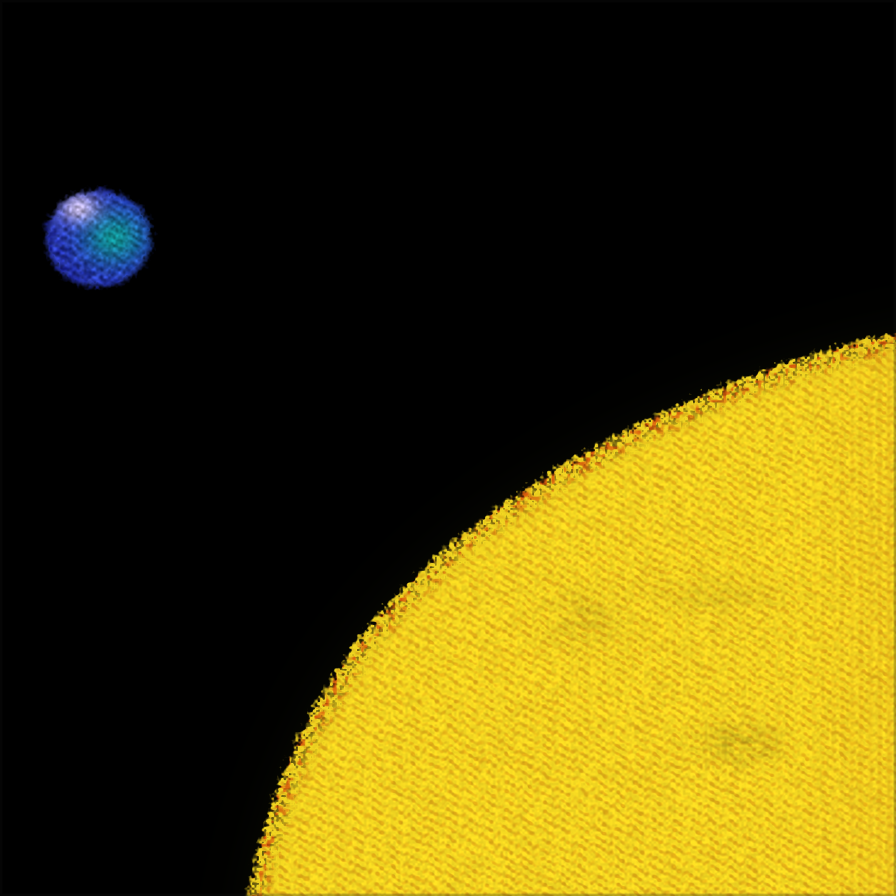
A WebGL 1 fragment shader for this background:

```glsl
precision highp float;
// A huge yellow sun fills the lower right of black space, with a small blue
// planet at the upper left. Both are distance functions with noise-frayed rims,
// covered by a fine woven grain made of crossed waves and value noise.

uniform vec2 u_resolution;

#define SUN_CENTER vec2(1.108, -0.227)
#define SUN_RADIUS 0.862
#define SUN_WOBBLE 0.012
#define SUN_FRAY 0.013
#define PLANET_CENTER vec2(0.110, 0.734)
#define PLANET_RADII vec2(0.0605, 0.0555)
#define PLANET_FRAY 0.010
#define WEAVE_CELLS 96.0
#define GRAIN_SCALE 230.0
#define SUN_YELLOW vec3(0.96, 0.85, 0.13)
#define SUN_ORANGE vec3(0.85, 0.62, 0.08)

const float TAU = 6.2831853;

float hash(vec2 p) {
  vec3 q = fract(p.xyx * 0.1031);
  q += dot(q, q.yzx + 33.33);
  return fract((q.x + q.y) * q.z);
}

float noise(vec2 p) {
  vec2 cell = floor(p);
  vec2 f = fract(p);
  f = f * f * (3.0 - 2.0 * f);
  return mix(mix(hash(cell), hash(cell + vec2(1.0, 0.0)), f.x),
             mix(hash(cell + vec2(0.0, 1.0)), hash(cell + 1.0), f.x), f.y);
}

// Crossed diagonal waves, 0 to 1, gently bent by noise
float weave(vec2 p) {
  vec2 bend = vec2(noise(p * 40.0), noise(p * 40.0 + 71.0)) - 0.5;
  vec2 w = (p * WEAVE_CELLS + bend * 0.5) * TAU;
  return 0.5 + 0.25 * (sin(w.x) * sin(w.y) + sin(w.x * 0.5 + w.y));
}

// Signed distance to the slightly uneven sun rim, negative inside
float sunDistance(vec2 p) {
  vec2 d = p - SUN_CENTER;
  float angle = atan(d.y, -d.x);
  float wobble = SUN_WOBBLE * sin((angle - 0.266) * 5.33);
  return length(d) - SUN_RADIUS - wobble;
}

// Soft elliptical blob with value 1 at its center
float blob(vec2 p, vec2 center, vec2 size) {
  vec2 d = (p - center) / size;
  return exp(-dot(d, d));
}

vec3 sunColor(vec2 p, float dist, float grain, float fine) {
  float pattern = weave(p);
  float shade = smoothstep(0.42, 0.95, pattern * 0.75 + grain * 0.35);
  vec3 color = mix(SUN_YELLOW, SUN_ORANGE, shade * 0.8);
  color *= 0.94 + 0.12 * fine;

  // Faint darker scribbles and the ruled strip on the right
  float spots = blob(p, vec2(0.825, 0.17), vec2(0.04, 0.022))
              + 0.6 * blob(p, vec2(0.80, 0.335), vec2(0.06, 0.02))
              + 0.5 * blob(p, vec2(0.65, 0.31), vec2(0.04, 0.03));
  color *= 1.0 - 0.22 * spots * noise(p * vec2(90.0, 250.0));
  float ruled = smoothstep(0.88, 1.0, p.x) * (0.5 + 0.5 * sin(p.x * WEAVE_CELLS * TAU));
  color = mix(color, SUN_ORANGE, 0.3 * ruled);

  // Dark flecks and red sparks gather close to the rim
  float rim = smoothstep(-0.035, 0.002, dist);
  color *= 1.0 - 0.65 * rim * smoothstep(0.45, 0.9, fine);
  color = mix(color, vec3(0.85, 0.25, 0.04), rim * smoothstep(0.55, 0.9, grain) * 0.8);
  return color;
}

vec3 planetColor(vec2 p, float grain, float fine) {
  vec3 color = mix(vec3(0.08, 0.10, 0.52), vec3(0.24, 0.32, 0.92), grain);
  float teal = blob(p, vec2(0.128, 0.735), vec2(0.034, 0.029));
  color = mix(color, vec3(0.05, 0.66, 0.58), teal * 0.85);
  float shine = blob(p, vec2(0.088, 0.768), vec2(0.021, 0.016));
  color = mix(color, vec3(0.90, 0.84, 1.0), shine * 0.9);
  return color * (0.58 + 0.35 * weave(p) + 0.32 * fine);
}

void main() {
  vec2 p = gl_FragCoord.xy / u_resolution;
  float pixel = 1.0 / min(u_resolution.x, u_resolution.y);
  float grain = noise(p * GRAIN_SCALE);
  float fine = noise(p * GRAIN_SCALE * 1.6 + 37.0);
  float fray = 0.6 * grain + 0.4 * fine - 0.5;

  // Space, with a barely visible olive haze around the sun
  float sun = sunDistance(p);
  vec3 color = vec3(0.020, 0.022, 0.006) * exp(-max(sun, 0.0) * 45.0);

  // Planet
  vec2 d = (p - PLANET_CENTER) / PLANET_RADII;
  float planet = (length(d) - 1.0) * PLANET_RADII.y + fray * PLANET_FRAY;
  float planetMask = 1.0 - smoothstep(-0.005 - pixel, 0.002 + pixel, planet);
  color = mix(color, planetColor(p, grain, fine), planetMask);

  // Sun
  float sunMask = 1.0 - smoothstep(-0.002 - pixel, 0.002 + pixel, sun + fray * SUN_FRAY);
  color = mix(color, sunColor(p, sun, grain, fine), sunMask);

  // Thin dim border of the canvas
  vec2 margin = min(p, 1.0 - p);
  float border = 1.0 - smoothstep(0.001, 0.004, min(margin.x, margin.y));
  color = mix(color, color * 0.6 + 0.03, border * 0.7);

  gl_FragColor = vec4(clamp(color, 0.0, 1.0), 1.0);
}
```
